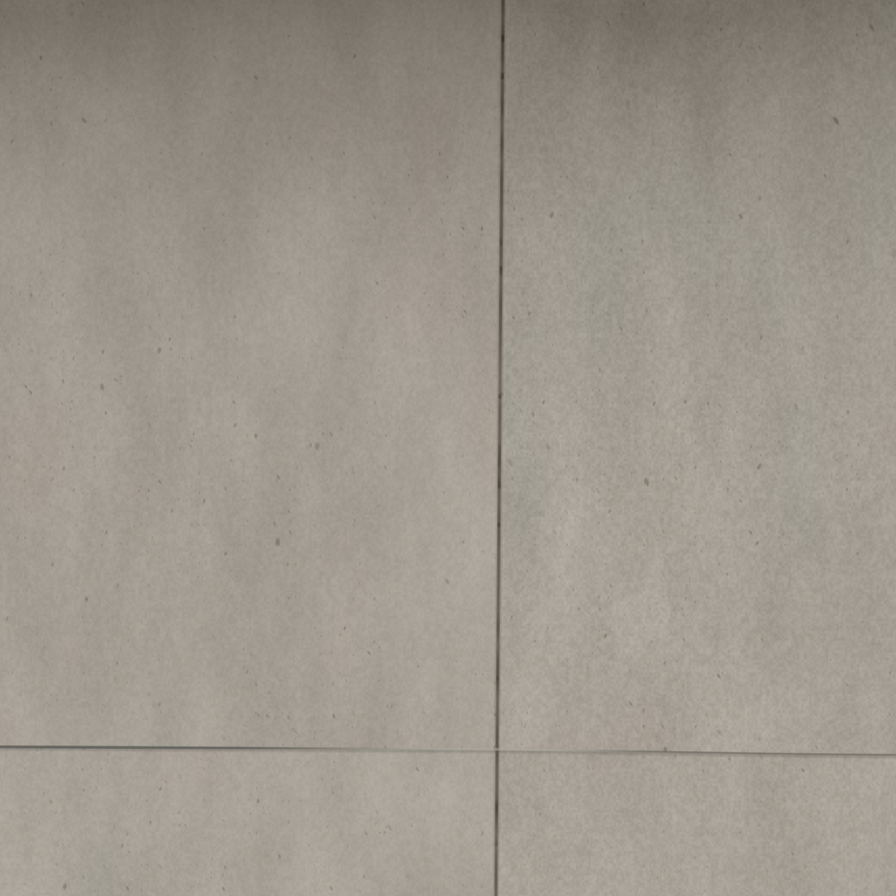
Give the GLSL for this texture, as a Shadertoy shader.

```glsl
// Large pale stone wall slabs divided by one upright and one level joint.
// Stretched value noise gives stains and grain, hashed cells scatter fine pits,
// and a vertical falloff darkens the wall toward the top.

float hash(vec2 p) {
    vec3 q = fract(p.xyx * 0.1031);
    q += dot(q, q.yzx + 33.33);
    return fract((q.x + q.y) * q.z);
}

float noise(vec2 p) {
    vec2 i = floor(p), f = fract(p);
    f = f * f * (3.0 - 2.0 * f);
    return mix(mix(hash(i), hash(i + vec2(1, 0)), f.x),
               mix(hash(i + vec2(0, 1)), hash(i + vec2(1, 1)), f.x), f.y);
}

float fbm(vec2 p) {
    float sum = 0.0, amp = 0.5;
    for (int i = 0; i < 5; i++) {
        sum += amp * noise(p);
        p = mat2(1.6, 0.9, -0.9, 1.6) * p + 17.3;
        amp *= 0.5;
    }
    return sum;
}

// Small tilted oval pits, at most one per cell
float pits(vec2 p, float scale, float density, float px) {
    vec2 cell = floor(p * scale);
    vec2 centre = 0.35 + 0.3 * vec2(hash(cell + 3.7), hash(cell + 51.2));
    vec2 d = fract(p * scale) - centre;
    d.x += d.y * (hash(cell + 27.9) - 0.4);
    float radius = mix(0.04, 0.12, hash(cell + 8.4));
    float dist = length(d * vec2(1.0, 0.6)) - radius;
    float soft = 0.7 * px * scale + 0.02;
    float strength = step(hash(cell + 91.6), density) * mix(0.2, 1.0, hash(cell + 70.1));
    return strength * (1.0 - smoothstep(-soft, soft, dist));
}

// Soft-edged line of the given half width
float line(float d, float halfWidth, float soft) {
    return 1.0 - smoothstep(halfWidth - soft, halfWidth + soft, abs(d));
}

void mainImage(out vec4 fragColor, in vec2 fragCoord) {
    vec2 uv = fragCoord / iResolution.xy;
    float px = 1.0 / min(iResolution.x, iResolution.y);

    // Signed distances to the slightly leaning joints
    float upright = uv.x - mix(0.5535, 0.5615, uv.y);
    float level = uv.y - 0.1665 + 0.005 * uv.x + 0.004 * smoothstep(0.5, 1.0, uv.x);
    vec2 slab = step(0.0, vec2(upright, level));
    vec2 p = uv + slab * vec2(3.1, 5.7);

    // Broad clouds, upright streaks and faint warm tints
    float cloud = fbm(p * vec2(5.0, 3.0) + 2.0) - 0.48;
    float streak = fbm(p * vec2(26.0, 9.0) + 40.0) - 0.48;
    float tint = fbm(p * vec2(9.0, 5.0) + 73.0) - 0.48;
    vec3 stone = vec3(0.648, 0.622, 0.581);
    stone += 0.05 * cloud + 0.065 * streak;
    stone += tint * vec3(0.012, -0.016, -0.014);

    // Pale worn flakes, mostly low on the right slab
    float flake = smoothstep(0.6, 0.75, noise(p * vec2(30.0, 14.0) + 6.0));
    float flakeZone = smoothstep(0.25, 0.0, length((uv - vec2(0.69, 0.35)) * vec2(1.0, 1.5)));
    stone += 0.025 * flake * flakeZone;

    // Fine grain, rougher on the right
    float grain = noise(p * vec2(430.0, 370.0)) + 0.7 * noise(p * vec2(210.0, 150.0) + 31.0) - 0.85;
    stone += grain * mix(0.033, 0.046, slab.x);

    // Pits gather where the slow noise is high
    float crowd = smoothstep(0.35, 0.8, noise(p * 6.0 + 19.0));
    float pit = 0.75 * pits(p, 47.0, 0.01 + 0.04 * crowd, px);
    pit = max(pit, 0.6 * pits(p + 0.37, 83.0, 0.03 + 0.10 * crowd, px));
    pit = max(pit, 0.45 * pits(p + 0.71, 139.0, 0.04 + 0.16 * crowd, px));
    stone = mix(stone, vec3(0.39, 0.36, 0.31), 0.75 * pit);

    // Level joint: dark at the left, chalky in the middle, faint at the right
    float chalk = smoothstep(0.25, 0.52, uv.x) * (1.0 - smoothstep(0.6, 0.75, uv.x));
    vec3 levelColor = mix(vec3(0.36, 0.36, 0.33), vec3(0.45, 0.44, 0.41), smoothstep(0.2, 0.7, uv.x));
    levelColor = mix(levelColor, vec3(0.67, 0.66, 0.62), chalk);
    stone *= 1.0 - 0.12 * line(level + 0.002, 0.002, 0.002);
    float levelWidth = mix(0.0015, 0.001, smoothstep(0.1, 0.5, uv.x));
    stone = mix(stone, levelColor, 0.85 * line(level, levelWidth, px));

    // Upright joint: dirty groove, darker in scattered spots
    float dirt = noise(vec2(uv.y * 50.0, 9.0));
    vec3 groove = mix(vec3(0.32, 0.30, 0.26), vec3(0.43, 0.40, 0.35), dirt);
    groove *= 1.0 - 0.35 * smoothstep(0.8, 0.95, noise(vec2(uv.y * 70.0, 37.0)));
    float crossing = line(level, 0.0015, px);
    stone += 0.015 * line(upright - 0.0045, 0.0015, 0.0015);
    stone *= 1.0 - 0.10 * line(upright, 0.0035, 0.002);
    stone = mix(stone, groove, 0.9 * line(upright, 0.0017, 0.6 * px + 0.0006) * (1.0 - 0.8 * crossing));

    // Shade falling from above, a little uneven across the wall
    float depth = 1.0 - uv.y + 0.05 * (noise(uv * vec2(4.0, 2.0) + 12.0) - 0.5);
    float shade = 1.0 - 0.19 * exp(-max(depth, 0.0) * 9.0) - 0.10 * (1.0 - smoothstep(0.0, 0.48, depth));
    stone *= shade * mix(vec3(1.0), vec3(1.0, 0.99, 0.97), 1.0 - smoothstep(0.0, 0.25, depth));

    fragColor = vec4(clamp(stone, 0.0, 1.0), 1.0);
}
```
